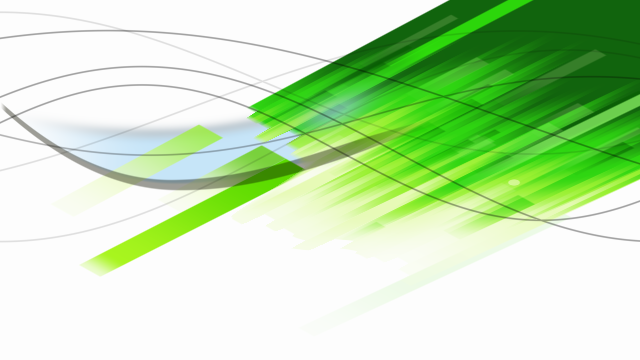
This background is drawn by a Shadertoy shader. Its source:

```glsl
// Slanted translucent green bars fanning out over white, crossed by a pale blue
// lens with a grey rim and by fine wave lines. Bars live in a skewed frame:
// q.x runs along the bars, q.y counts across them; hashed steps vary their tone.

#define BAR_SLOPE 0.5495
#define BAR_FAN 0.095
#define CROSS_SKEW 1.8
#define PATCH_COUNT 30
#define COARSE_BARS 30.0
#define FINE_BARS 85.0
#define LINE_WIDTH 0.0016

const vec3 PAPER = vec3(0.992);
const vec3 PALE  = vec3(0.90, 0.98, 0.70);
const vec3 LIME  = vec3(0.58, 0.94, 0.15);
const vec3 GREEN = vec3(0.14, 0.83, 0.02);
const vec3 DARK  = vec3(0.02, 0.36, 0.00);
const vec3 SKY   = vec3(0.74, 0.88, 0.97);

float pixel;

float hash(float n) {
    n = fract(n * 0.1031);
    n *= n + 33.33;
    n *= n + n;
    return fract(n);
}

// Random plateaus with edges about one pixel wide
float stepNoise(float v, float count) {
    float cell = floor(v * count), f = fract(v * count);
    float edge = min(1.5 * pixel * count, 1.0);
    return mix(hash(cell + count), hash(cell + count + 1.0), smoothstep(1.0 - edge, 1.0, f));
}

float span(float x, vec2 range, float soft) {
    return smoothstep(-soft, soft, x - range.x) * smoothstep(-soft, soft, range.y - x);
}

// One bar: range across, range along, and a fade-in length at its lower end
float bar(vec2 q, vec2 across, vec2 along, float fade) {
    return span(q.y, across, pixel) * span(q.x, along, 2.0 * pixel)
         * mix(0.2, 1.0, smoothstep(0.0, fade, q.x - along.x));
}

vec3 greenRamp(float t) {
    vec3 c = mix(PALE, LIME, smoothstep(-0.1, 0.3, t));
    c = mix(c, GREEN, smoothstep(0.25, 0.6, t));
    return mix(c, DARK, smoothstep(0.6, 1.2, t));
}

// Cosine line; wave = (crest x, middle, height, frequency)
float waveLine(vec2 p, vec4 wave) {
    float phase = wave.w * (p.x - wave.x);
    float slope = wave.z * wave.w * sin(phase);
    float d = abs(p.y - wave.y + wave.z * cos(phase)) / sqrt(1.0 + slope * slope);
    return 1.0 - smoothstep(LINE_WIDTH - 0.5 * pixel, LINE_WIDTH + pixel, d);
}

void mainImage(out vec4 fragColor, in vec2 fragCoord) {
    pixel = 1.0 / iResolution.y;
    vec2 p = fragCoord * pixel;
    p.y = 1.0 - p.y; // measured downward from the top edge
    float x = p.x - 0.926;
    vec2 q = vec2(p.x - CROSS_SKEW * p.y, (p.y + BAR_SLOPE * x) / (1.0 + BAR_FAN * x));

    // Lens: soft upper edge, curved lower rim
    float upper = 0.375 - 0.34 * (p.x - 0.417) * (p.x - 0.417);
    float d = p.x - 0.486;
    float rim = 0.514 - (d < 0.0 ? 0.95 * d * d : 0.116 * (1.0 - cos(2.94 * d)));
    float inside = smoothstep(upper - 0.02, upper + 0.02, p.y) * (1.0 - smoothstep(rim - 0.01, rim, p.y));
    float lensReach = smoothstep(0.0, 0.45, p.x) * (1.0 - smoothstep(0.95, 1.1, p.x));
    vec3 col = mix(PAPER, SKY, 0.85 * inside * lensReach);
    float shade = exp(-pow((p.y - upper + 0.005) / 0.018, 2.0));
    col = mix(col, vec3(0.60, 0.66, 0.70), 0.5 * shade * lensReach);

    // Single bars reaching out to the lower left
    col = mix(col, mix(PALE, LIME, smoothstep(-0.6, 0.0, q.x)),
              0.75 * bar(q, vec2(0.146, 0.221), vec2(-0.88, -0.07), 0.5));
    col = mix(col, mix(PALE, vec3(0.40, 0.80, 0.05), smoothstep(-0.4, -0.05, q.x)),
              0.8 * bar(q, vec2(0.30, 0.373), vec2(-0.56, 0.0), 0.4));
    col = mix(col, mix(vec3(0.66, 0.96, 0.12), vec3(0.36, 0.86, 0.0), smoothstep(-1.0, -0.1, q.x)),
              bar(q, vec2(0.373, 0.44), vec2(-1.105, 0.0), 0.14));
    col = mix(col, vec3(0.86, 0.97, 0.81), 0.5 * bar(q, vec2(0.865, 0.91), vec2(-0.81, 0.5), 0.6));

    // Main sheaf of bars
    float coarse = stepNoise(q.y, COARSE_BARS), fine = stepNoise(q.y, FINE_BARS);
    float start = mix(0.08, -0.38, smoothstep(0.42, 0.46, q.y))
                + 0.15 * smoothstep(0.6, 0.75, q.y) + 0.14 * (coarse - 0.5);
    float fade = mix(0.03, 0.4, smoothstep(0.40, 0.50, q.y));
    float body = span(q.y, vec2(0.172, 0.894), pixel) * span(q.x, vec2(start, 9.0), 2.0 * pixel)
               * mix(0.3, 0.95, smoothstep(0.0, fade, q.x - start));
    float tone = q.x + 0.3 * (1.0 - smoothstep(0.2, 0.42, q.y)) - 0.4 * smoothstep(0.66, 0.89, q.y)
               + 0.35 * (coarse - 0.5) + 0.2 * (fine - 0.5);
    vec3 sheaf = mix(greenRamp(tone), PAPER, 0.6 * smoothstep(0.68, 0.8, q.y) * (1.0 - smoothstep(0.0, 0.6, q.x)));
    col = mix(col, sheaf, body);

    // Scattered overlapping patches, lighter or deeper than the sheaf
    for (int i = 0; i < PATCH_COUNT; i++) {
        float n = float(i) * 5.0 + 11.0;
        float v0 = mix(0.19, 0.82, hash(n)), u0 = mix(-0.25, 0.9, hash(n + 1.0));
        vec2 size = vec2(0.15 + 0.4 * hash(n + 2.0), 0.015 + 0.04 * hash(n + 3.0));
        float m = bar(q, vec2(v0, v0 + size.y), vec2(u0, u0 + size.x), 0.25) * body;
        vec3 tint = hash(n + 4.0) < 0.5 ? mix(col, PALE, 0.3) : greenRamp(tone + 0.25);
        col = mix(col, tint, 0.6 * m);
    }

    // Bright streaks
    col = mix(col, PAPER, 0.9 * span(q.y, vec2(0.442, 0.463), pixel) * span(q.x, vec2(-0.2, 0.15), 0.25));
    col = mix(col, vec3(0.20, 0.95, 0.04), 0.8 * bar(q, vec2(0.255, 0.29), vec2(0.65, 1.6), 0.3));
    col = mix(col, vec3(0.55, 0.95, 0.40), 0.75 * bar(q, vec2(0.675, 0.705), vec2(0.35, 1.6), 0.5));

    // Blue glow over the sheaf, grey rim, small oval light
    float glow = exp(-pow((p.x - 0.93) / 0.10, 2.0) - pow((p.y - upper - 0.025) / 0.045, 2.0));
    col = mix(col, vec3(0.66, 0.82, 0.92), 0.65 * glow);
    float halfWidth = mix(0.008, 0.019, smoothstep(0.0, 0.9, p.x)) * (1.0 - 0.4 * smoothstep(0.95, 1.2, p.x));
    float rimMask = span(p.y, vec2(rim - halfWidth, rim + halfWidth), pixel)
                  * smoothstep(0.0, 0.02, p.x) * (1.0 - smoothstep(0.95, 1.25, p.x));
    col = mix(col, col * vec3(0.58, 0.58, 0.55), 0.9 * rimMask);
    float oval = length((p - vec2(1.428, 0.507)) / vec2(0.017, 0.009));
    col = mix(col, PALE, 0.7 * (1.0 - smoothstep(0.8, 1.1, oval)));

    // Fine wave lines, strong then faint
    float strong = max(waveLine(p, vec4(0.30, 0.34, 0.255, 1.38)), waveLine(p, vec4(0.394, 0.428, 0.243, 2.19)));
    strong = max(strong, waveLine(p, vec4(0.394, 0.424, 0.188, 2.83)));
    strong = max(strong, 0.8 * waveLine(p, vec4(1.644, 0.322, 0.109, 2.56)));
    float faint = max(waveLine(p, vec4(1.435, 0.306, 0.22, 1.70)), waveLine(p, vec4(1.574, 0.405, 0.266, 2.0)));
    faint = max(faint, waveLine(p, vec4(0.0, 0.231, 0.197, 2.12)));
    col *= 1.0 - 0.36 * strong;
    col *= 1.0 - 0.12 * faint;
    fragColor = vec4(clamp(col, 0.0, 1.0), 1.0);
}
```
